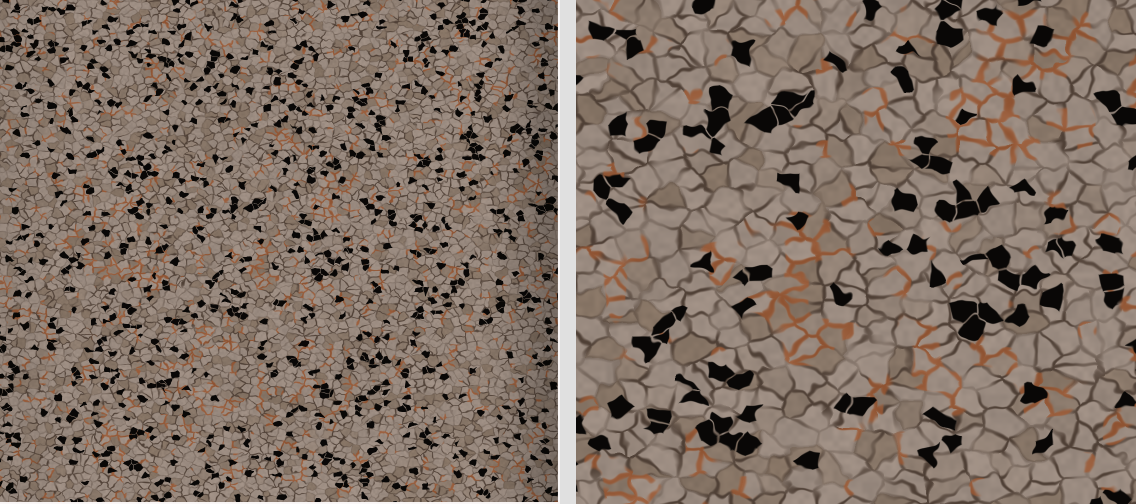
Left: the whole. Right: its middle third, enlarged.
Give the GLSL for this texture, as a WebGL 2 fragment shader.

```glsl
#version 300 es
precision highp float;
// Pressed stone granulate: taupe chips, dark seams, black grains and rust flecks.

#define CHIPS 62.0          // taupe chips per canvas height
#define GRAINS 84.0         // black grain cells per canvas height
#define GRAIN_SHARE 0.112   // part of the cells that are black
#define SEAM_WIDTH 0.13     // in chip units
#define RUST_SHARE 0.30     // part of the seams stained with rust
#define MARGIN 0.0038       // pale border at the right and bottom
#define LIGHT_CHIP vec3(0.605, 0.545, 0.503)
#define DULL_CHIP vec3(0.520, 0.450, 0.390)
#define SEAM vec3(0.310, 0.250, 0.210)
#define BLACK vec3(0.035, 0.028, 0.022)
#define RUST vec3(0.640, 0.350, 0.190)
#define PAPER vec3(0.98, 0.97, 0.97)

uniform vec2 u_resolution;
out vec4 fragColor;

vec2 hash2(vec2 p) {
  vec3 q = fract(vec3(p.xyx) * vec3(0.1031, 0.1030, 0.0973));
  q += dot(q, q.yzx + 33.33);
  return fract((q.xx + q.yz) * q.zy);
}

float valueNoise(vec2 p) {
  vec2 i = floor(p), f = fract(p);
  f = f * f * (3.0 - 2.0 * f);
  float low = mix(hash2(i).x, hash2(i + vec2(1, 0)).x, f.x);
  float high = mix(hash2(i + vec2(0, 1)).x, hash2(i + vec2(1, 1)).x, f.x);
  return mix(low, high, f.y);
}

// Irregular cells: xy = id of the nearest cell, z = distance to its border.
vec3 cells(vec2 p) {
  vec2 home = floor(p), id = home, nearest = vec2(9.0), second = vec2(9.0);
  for (int y = -1; y <= 1; y++) {
    for (int x = -1; x <= 1; x++) {
      vec2 cell = home + vec2(x, y);
      vec2 toSeed = cell + hash2(cell + 17.0) - p;
      float d = dot(toSeed, toSeed);
      if (d < dot(nearest, nearest)) {
        second = nearest;
        nearest = toSeed;
        id = cell;
      } else if (d < dot(second, second)) {
        second = toSeed;
      }
    }
  }
  vec2 between = second - nearest;
  float border = 0.5 * dot(nearest + second, between) / max(length(between), 0.001);
  return vec3(id, border);
}

vec3 granulate(vec2 p) {
  // Ragged outlines, slightly flattened chips
  vec2 ragged = vec2(valueNoise(p * 150.0), valueNoise(p * 150.0 + 71.0)) - 0.5;
  vec2 q = (p + ragged * 0.0050) * vec2(0.88, 1.10);

  // Chips with their own tone and a faint surface mottling
  vec3 chip = cells(q * CHIPS + 40.0);
  vec2 tone = hash2(chip.xy + 5.0);
  vec3 color = mix(LIGHT_CHIP, DULL_CHIP, smoothstep(0.55, 1.0, tone.x));
  color *= 0.97 + 0.06 * tone.y;
  color *= 0.96 + 0.08 * valueNoise(p * 260.0);

  // Seams of uneven depth, some stained with rust
  float depth = smoothstep(0.15, 0.80, valueNoise(p * 75.0 + 9.0));
  float seam = 1.0 - smoothstep(0.015, SEAM_WIDTH, chip.z);
  color = mix(color, SEAM, seam * (0.25 + 0.75 * depth));
  float stain = smoothstep(1.0 - RUST_SHARE, 1.08 - RUST_SHARE, valueNoise(p * 58.0 + 130.0));
  float fleck = 1.0 - smoothstep(0.04, 0.17, chip.z);
  color = mix(color, RUST, 0.75 * stain * fleck);

  // Black grains, gathered in loose clusters
  vec3 grain = cells(q * GRAINS + 300.0);
  float cluster = 0.35 + 1.3 * valueNoise(grain.xy * 0.16);
  float chosen = step(hash2(grain.xy + 91.0).x, GRAIN_SHARE * cluster);
  return mix(color, BLACK, chosen * smoothstep(0.0, 0.09, grain.z));
}

void main() {
  // Four samples per pixel smooth the outlines
  vec3 color = vec3(0.0);
  for (int i = 0; i < 4; i++) {
    vec2 offset = vec2(i % 2, i / 2) * 0.5 - 0.25;
    color += 0.25 * granulate((gl_FragCoord.xy + offset) / u_resolution.y);
  }

  // Shade towards the right side
  vec2 uv = gl_FragCoord.xy / u_resolution;
  color *= 1.0 - 0.22 * smoothstep(0.86, 1.0, uv.x) - 0.04 * smoothstep(0.15, 0.0, uv.x);

  // Pale border
  float inside = min(1.0 - uv.x, uv.y) - MARGIN;
  float soft = 0.5 / u_resolution.y;
  color = mix(PAPER, color, smoothstep(-soft, soft, inside));
  fragColor = vec4(color, 1.0);
}
```
